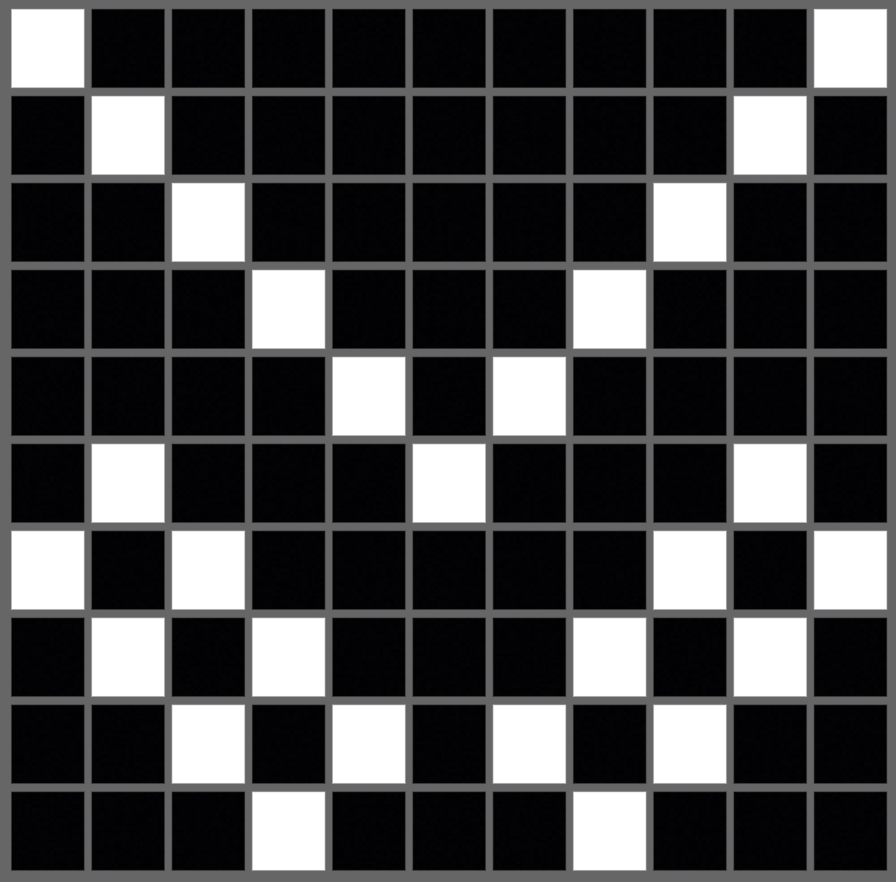
A Shadertoy shader for this pattern:

```glsl
#define COLUMNS 11.0
#define ROWS 10.0
#define FIRST_CENTER vec2(0.0534, 0.0549)
#define PITCH vec2(0.08958, 0.0986)
#define HALF_SIZE vec2(0.0406, 0.0445)
#define EDGE_SOFTNESS 0.0012
#define GRAIN 0.008
#define GRID_COLOR vec3(0.40)
#define DARK_COLOR vec3(0.008, 0.007, 0.014)
#define LIT_COLOR vec3(1.0)

float hash(vec2 p) {
    return fract(sin(dot(p, vec2(127.1, 311.7))) * 43758.5453);
}

float boxDistance(vec2 p, vec2 halfSize) {
    vec2 d = abs(p) - halfSize;
    return length(max(d, 0.0)) + min(max(d.x, d.y), 0.0);
}

// One upper chevron and two lower diagonals, mirrored about the middle column
bool isLit(vec2 cell) {
    int row = int(cell.y);
    int diagonal = int(abs(cell.x - 0.5 * (COLUMNS - 1.0))) + row;
    bool innerBand = diagonal == 9 && row >= 5 && row <= 8;
    return diagonal == 5 || innerBand || diagonal == 11;
}

void mainImage(out vec4 fragColor, in vec2 fragCoord) {
    vec2 uv = fragCoord / iResolution.xy;
    uv.y = 1.0 - uv.y;
    vec2 aspect = vec2(iResolution.x / iResolution.y, 1.0);

    // Nearest cell, with rows counted from the top
    vec2 cell = floor((uv - FIRST_CENTER) / PITCH + 0.5);
    cell = clamp(cell, vec2(0.0), vec2(COLUMNS, ROWS) - 1.0);
    vec2 local = uv - FIRST_CENTER - cell * PITCH;

    // Soft tile mask
    float dist = boxDistance(local * aspect, HALF_SIZE * aspect);
    float softness = max(EDGE_SOFTNESS, 0.6 / iResolution.y);
    float tile = 1.0 - smoothstep(-softness, softness, dist);

    // Faint grain on the dark tiles
    float grain = (hash(floor(uv * 250.0)) - 0.5) * GRAIN;
    vec3 tileColor = isLit(cell) ? LIT_COLOR : DARK_COLOR + grain;

    fragColor = vec4(mix(GRID_COLOR, tileColor, tile), 1.0);
}
```
